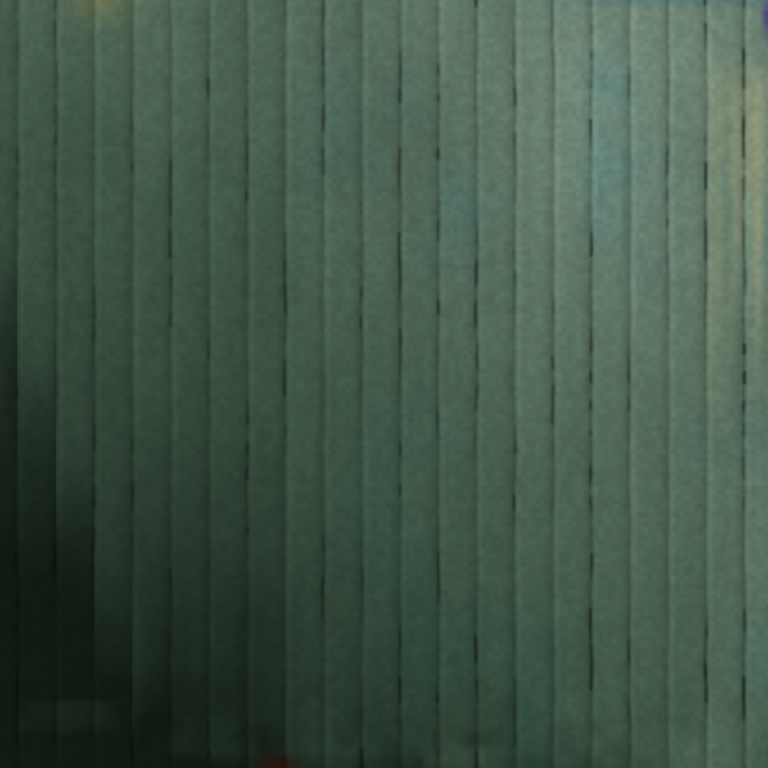
Give the GLSL for this texture, as a WebGL 1 fragment shader.

```glsl
precision highp float;
// Weathered green corrugated sheet: about twenty vertical panels split by faint
// seams with sparse dark flecks and a pale ridge on their right. Broad lighting,
// stepped shadow, value-noise grain and a few soft stains are layered over them.

uniform vec2 u_resolution;

#define PANEL_PITCH 0.0498
#define FIRST_SEAM 0.0225
#define SEAM_WIDTH 0.0027
#define RIDGE_WIDTH 0.0042
#define SEAM_DEPTH 0.10
#define FLECK_DEPTH 0.30
#define RIDGE_GAIN 0.085
#define GRAIN_SCALE 170.0
#define GRAIN_GAIN 0.15
#define DARK_GREEN vec3(0.065, 0.105, 0.075)
#define MID_GREEN vec3(0.25, 0.34, 0.275)
#define PALE_GREEN vec3(0.455, 0.545, 0.485)

float hash(vec2 p) {
  vec3 q = fract(vec3(p.xyx) * 0.1031);
  q += dot(q, q.yzx + 33.33);
  return fract((q.x + q.y) * q.z);
}

float noise(vec2 p) {
  vec2 cell = floor(p), f = fract(p);
  f = f * f * (3.0 - 2.0 * f);
  float low = mix(hash(cell), hash(cell + vec2(1.0, 0.0)), f.x);
  float high = mix(hash(cell + vec2(0.0, 1.0)), hash(cell + 1.0), f.x);
  return mix(low, high, f.y);
}

float fbm(vec2 p) {
  float sum = 0.0, gain = 0.5;
  for (int i = 0; i < 4; i++) {
    sum += gain * noise(p);
    p = p * 2.03 + 17.1;
    gain *= 0.5;
  }
  return sum / 0.9375;
}

// Soft elliptical spot, 1 at its centre
float blob(vec2 p, vec2 centre, vec2 radius) {
  vec2 d = (p - centre) / radius;
  return exp(-dot(d, d));
}

float bell(float d, float width) {
  return exp(-d * d / (width * width));
}

// Broad brightness of the sheet, before seams and grain
float lighting(vec2 uv, float panel) {
  float light = mix(mix(0.13, 0.40, uv.x), mix(0.375, 0.495, uv.x), uv.y);
  light += 0.075 * blob(uv, vec2(0.78, 0.82), vec2(0.17, 0.32));
  light -= 0.06 * blob(uv, vec2(0.28, 0.12), vec2(0.26, 0.25));

  // Shadow at the left starts lower on each successive panel
  float top = 0.73 - 0.14 * panel;
  float shade = 1.0 - smoothstep(top - 0.22, top, uv.y);
  light -= 0.085 * shade * (1.0 - smoothstep(0.03, 0.3, uv.x));

  // Paler foot at the lower left and smudges along the base
  float foot = (1.0 - smoothstep(0.082, 0.095, uv.y)) * (1.0 - smoothstep(0.1, 0.2, uv.x));
  light += 0.07 * foot * smoothstep(0.0, 0.06, uv.y);
  float base = 1.0 - smoothstep(0.0, 0.16, uv.y);
  light -= 0.06 * base * smoothstep(0.4, 0.8, fbm(uv * vec2(12.0, 9.0)));
  light -= 0.07 * (1.0 - smoothstep(0.0, 0.025, uv.y)) * (1.0 - uv.x);
  light -= 0.07 * blob(uv, vec2(0.62, 0.037), vec2(0.025, 0.014));
  return light;
}

void main() {
  vec2 uv = gl_FragCoord.xy / u_resolution;

  // Panel index and distance to the nearest seam
  float along = (uv.x - FIRST_SEAM) / PANEL_PITCH;
  float panel = floor(along) + 1.0;
  float seam = floor(along + 0.5);
  float offset = (along - seam) * PANEL_PITCH;
  offset += 0.002 * (noise(vec2(seam * 5.0 + 3.0, uv.y * 22.0)) - 0.5);

  // Sheet tone with variation between panels
  float light = lighting(uv, panel);
  light += 0.014 * (hash(vec2(panel, 8.0)) - 0.5) + 0.016 * (0.5 - fract(along));
  light += 0.045 * (fbm(uv * vec2(9.0, 6.0) + 4.0) - 0.5);
  light += 0.014 * (noise(vec2(uv.x * 70.0, uv.y * 6.0)) - 0.5);
  float tone = clamp((light - 0.105) / 0.44, 0.0, 1.0);
  vec3 color = mix(DARK_GREEN, MID_GREEN, clamp(tone / 0.534, 0.0, 1.0));
  color = mix(color, PALE_GREEN, clamp((tone - 0.534) / 0.466, 0.0, 1.0));
  float teal = smoothstep(0.45, 0.75, fbm(uv * vec2(10.0, 7.0) + 31.0)) * smoothstep(0.3, 0.6, uv.x);
  color *= mix(vec3(1.0), vec3(0.92, 1.0, 1.04), teal);

  // Tan runs at the right, with small stains on the outer edges
  float runs = noise(vec2(uv.x * 75.0, uv.y * 4.0));
  float tan_area = smoothstep(0.9, 0.96, uv.x) * smoothstep(0.4, 0.78, uv.y + 0.22 * (runs - 0.5));
  tan_area *= 1.0 - smoothstep(0.87, 0.95, uv.y);
  color = mix(color, vec3(0.59, 0.61, 0.48), tan_area * (0.25 + 0.6 * runs));
  color = mix(color, vec3(0.48, 0.46, 0.28), 0.5 * blob(uv, vec2(0.13, 1.0), vec2(0.04, 0.025)));
  color = mix(color, vec3(0.22, 0.09, 0.05), 0.7 * blob(uv, vec2(0.36, 0.0), vec2(0.025, 0.016)));
  color = mix(color, vec3(0.26, 0.24, 0.46), 0.8 * blob(uv, vec2(1.0, 0.98), vec2(0.008, 0.025)));
  color = mix(color, vec3(0.3, 0.45, 0.45), 0.4 * smoothstep(0.6, 0.85, uv.x) * smoothstep(0.985, 1.0, uv.y));

  // Faint seams with sparse dark flecks beside pale ridges
  float wear = noise(vec2(seam * 7.0 + 2.0, uv.y * 8.0));
  float fleck = smoothstep(0.4, 0.8, noise(vec2(seam * 11.0 + 5.0, uv.y * 55.0)));
  float depth = SEAM_DEPTH * (0.5 + wear) + FLECK_DEPTH * fleck * smoothstep(0.3, 0.8, wear);
  color *= 1.0 - depth * (0.6 + 0.55 * uv.x) * bell(offset, SEAM_WIDTH);
  color *= 1.0 - 0.08 * bell(offset + 0.003, 0.007);
  color *= 1.0 + RIDGE_GAIN * (1.2 - 0.6 * wear) * bell(offset - 0.0055, RIDGE_WIDTH);

  // Soft mottled grain
  float grain = 0.55 * noise(uv * GRAIN_SCALE) + 0.45 * noise(uv.yx * GRAIN_SCALE * 0.57 + 70.0) - 0.5;
  color *= 1.0 + GRAIN_GAIN * grain;
  gl_FragColor = vec4(clamp(color, 0.0, 1.0), 1.0);
}
```
